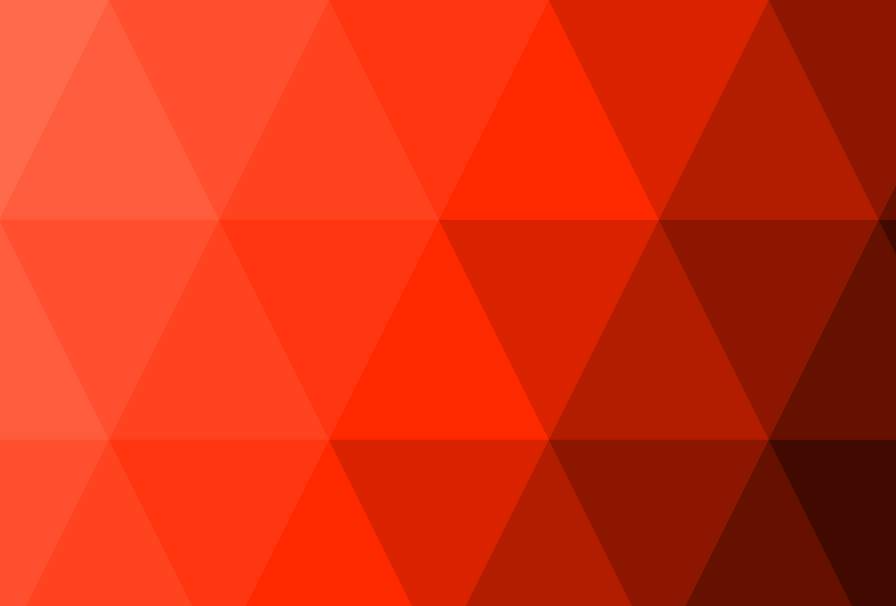
Give the GLSL for this background, as a Shadertoy shader.

```glsl
// Triangle mosaic whose flat facets step from pale coral through red to dark maroon.

const float CELL = 0.2454;                    // triangle base and height, in canvas widths
const vec2 GRID_SHIFT = vec2(0.004, 0.0);     // lattice offset, in cells
const vec3 PURE_RED = vec3(1.0, 0.16, 0.0);
const float PURE_STEP = 5.0;                  // facet index that shows the pure red
const float TINT_PER_STEP = 0.06;             // white added for each step to the left
const float SHADE_PER_STEP = 0.15;            // light removed for each step to the right

// Floor with its jump softened over the given width
float smoothFloor(float x, float width) {
    float edge = floor(x + 0.5);
    return edge - 1.0 + clamp((x - edge) / width + 0.5, 0.0, 1.0);
}

// Each line of the three families that is crossed adds one step
float facetIndex(vec2 p, float pixel) {
    float slantWidth = pixel * length(vec2(1.0, 0.5));
    float rising = smoothFloor(p.x + 0.5 * p.y + 0.5, slantWidth);
    float falling = smoothFloor(p.x - 0.5 * p.y + 0.5, slantWidth);
    float row = smoothFloor(p.y, pixel);
    return rising + falling + row;
}

// Tints before the pure red, shades after it
vec3 facetColor(float index) {
    float offset = index - PURE_STEP;
    vec3 tinted = mix(PURE_RED, vec3(1.0), TINT_PER_STEP * max(-offset, 0.0));
    return tinted * max(1.0 - SHADE_PER_STEP * max(offset, 0.0), 0.0);
}

void mainImage(out vec4 fragColor, in vec2 fragCoord) {
    // Cell units, measured from the upper left corner
    float pixel = 1.0 / (CELL * iResolution.x);
    vec2 fromTopLeft = vec2(fragCoord.x, iResolution.y - fragCoord.y);
    vec2 p = fromTopLeft * pixel + GRID_SHIFT;

    fragColor = vec4(facetColor(facetIndex(p, pixel)), 1.0);
}
```
